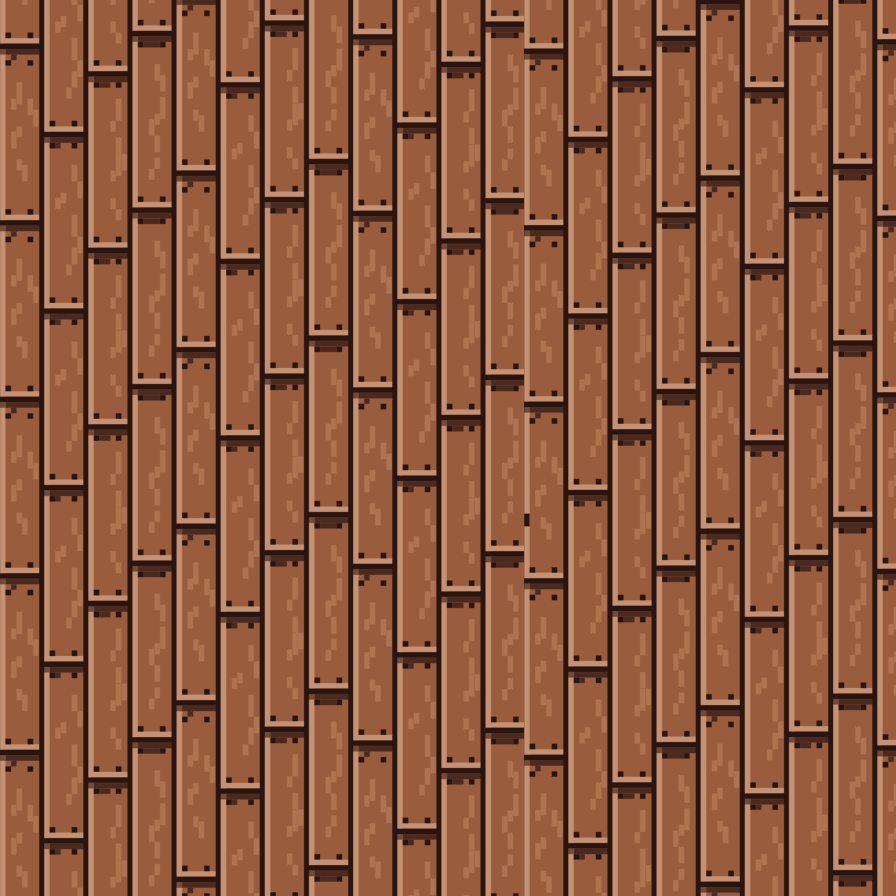
A WebGL 2 fragment shader for this texture:

```glsl
#version 300 es
precision highp float;
// Staggered vertical wooden planks in chunky pixel style, with nails, bevels and grain.

uniform vec2 u_resolution;
out vec4 fragColor;

const float CELLS = 162.4;        // chunky cells across the canvas
const float PLANK_W = 8.0;        // plank pitch in cells, gap included
const float PLANK_H = 32.0;
const float SEAM = 95.0;          // the column layout restarts here
const float FIRST_GAP = 7.9;      // depth of the first gap below the top
const float STAGGER[8] = float[8](0.0, 16.0, 5.0, -2.3, 23.0, 7.0, -4.2, 20.9);

const vec3 WOOD = vec3(0.60, 0.36, 0.24);
const vec3 BEVEL = vec3(0.77, 0.57, 0.45);
const vec3 GRAIN = vec3(0.69, 0.45, 0.31);
const vec3 GAP = vec3(0.16, 0.08, 0.06);
const vec3 SHADOW = vec3(0.29, 0.16, 0.12);
const vec3 DIM_BEVEL = vec3(0.45, 0.29, 0.21);

float hash(vec2 p) {
    vec3 q = fract(p.xyx * vec3(0.1031, 0.1030, 0.0973));
    q += dot(q, q.yzx + 33.33);
    return fract((q.x + q.y) * q.z);
}

// Random whole number from 0 to count - 1
float pick(float motif, float key, float count) {
    return floor(hash(vec2(motif * 7.0 + 3.0, key + 11.0)) * count);
}

// Smooth coverage of the box from lo to hi
float box(vec2 p, vec2 lo, vec2 hi, float aa) {
    vec2 inside = min(p - lo, hi - p);
    vec2 cover = clamp(inside / aa + 0.5, 0.0, 1.0);
    return cover.x * cover.y;
}

// Two nail heads in one row of a plank
float nailPair(vec2 p, float row, float aa) {
    return max(box(p, vec2(1.0, row), vec2(2.0, row + 1.0), aa),
               box(p, vec2(5.0, row), vec2(6.0, row + 1.0), aa));
}

// Stepped strokes, each made of two bars one cell apart
float grain(vec2 p, float motif, float aa) {
    float cover = 0.0;
    for (int i = 0; i < 4; i++) {
        float k = float(i) * 5.0;
        float side = mod(float(i) + motif, 2.0) * 2.0 - 1.0;
        float len = 2.0 + pick(motif, k, 3.0);
        float tail = 2.0 + pick(motif, k + 1.0, 2.0);
        vec2 a = vec2(3.0 + pick(motif, k + 2.0, 3.0),
                      5.0 + floor(5.4 * float(i)) + pick(motif, k + 3.0, 3.0));
        vec2 b = a + vec2(side, len - pick(motif, k + 4.0, 2.0));
        cover = max(cover, box(p, a, a + vec2(1.0, len), aa));
        cover = max(cover, box(p, b, b + vec2(1.0, tail), aa));
    }
    return cover;
}

// p is measured from the plank's left edge and from the gap above it, downwards
vec3 plank(vec2 p, float motif, float aa) {
    vec2 body = vec2(p.x, mod(p.y, PLANK_H));
    vec3 color = mix(WOOD, GRAIN, grain(body, motif, aa));

    // Light left and bottom bevels
    color = mix(color, BEVEL, box(p, vec2(-1.0, -99.0), vec2(1.0, 99.0), aa));
    color = mix(color, BEVEL, box(p, vec2(-1.0, -1.0), vec2(9.0, 0.0), aa));

    // Shadow under the gap, with a ragged second row
    float start = 1.0 + pick(motif, 40.0, 2.0);
    float len = 1.0 + pick(motif, 41.0, 3.0);
    color = mix(color, DIM_BEVEL, box(p, vec2(-1.0, 1.0), vec2(1.0, 2.0), aa));
    color = mix(color, SHADOW, box(p, vec2(1.0, 1.0), vec2(9.0, 2.0), aa));
    color = mix(color, SHADOW, box(p, vec2(start, 2.0), vec2(start + len, 3.0), aa));

    // Nails, lower at the top of every fourth column
    float topRow = motif < 0.5 ? 3.0 : 2.0;
    color = mix(color, GAP, max(nailPair(p, topRow, aa), nailPair(p, -2.0, aa)));

    // Dark gaps above and beside
    color = mix(color, GAP, box(p, vec2(-9.0, 0.0), vec2(9.0, 1.0), aa));
    float between = box(p, vec2(0.0, -99.0), vec2(7.1, 99.0), aa);
    return mix(GAP, color, between);
}

void main() {
    vec2 uv = gl_FragCoord.xy / u_resolution;
    vec2 p = vec2(uv.x, 1.0 - uv.y) * CELLS;
    float aa = CELLS / u_resolution.y + 0.05;

    // Columns, restarting at the seam
    float tile = step(SEAM, p.x);
    float x = p.x - tile * SEAM;
    float column = floor((x + 0.5) / PLANK_W);
    float gapY = FIRST_GAP + STAGGER[int(column) % 8]
               - 1.7 * floor(column / 8.0) + 0.9 * tile;

    // Wrap rows at mid plank so that the gap edges stay smooth
    float halfH = 0.5 * PLANK_H;
    vec2 local = vec2(x - column * PLANK_W,
                      mod(p.y - gapY + halfH, PLANK_H) - halfH);
    vec3 color = plank(local, mod(column, 4.0), aa);

    // One chip in the bevel at the seam
    vec2 chip = vec2(SEAM, 93.1);
    color = mix(color, GAP, box(p, chip, chip + vec2(1.0, 2.3), aa));
    fragColor = vec4(color, 1.0);
}
```
